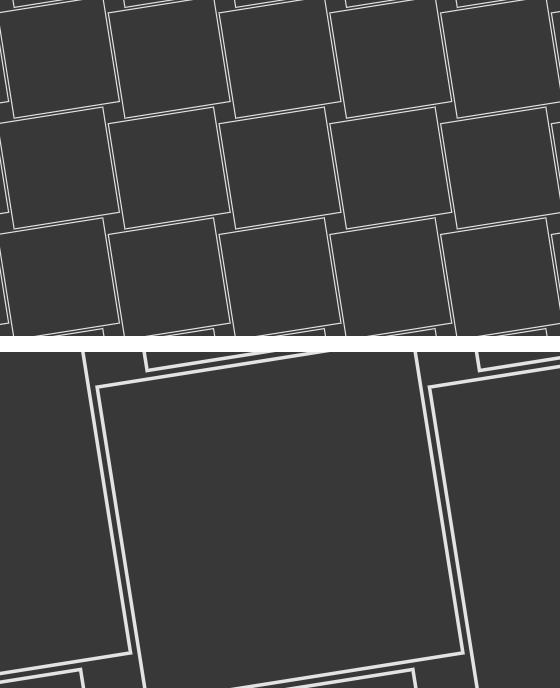
Top, the full canvas; bottom, a detail of the centre.
This pattern is drawn by a WebGL 1 fragment shader. Its source:

```glsl
precision highp float;

uniform vec2 u_resolution;

// Distance to the outline of a square with sharp corners
float squareOutline(vec2 p, float halfSide) {
  vec2 q = abs(p);
  return abs(max(q.x, q.y) - halfSide);
}

vec2 rotate(vec2 p, float angle) {
  float c = cos(angle);
  float s = sin(angle);
  return vec2(c * p.x + s * p.y, c * p.y - s * p.x);
}

void main() {
  // Grid centred on the canvas, one unit per cell
  float cellsPerHeight = 3.033;
  float pixel = cellsPerHeight / u_resolution.y;
  vec2 grid = (gl_FragCoord.xy - 0.5 * u_resolution) * pixel;
  vec2 local = fract(grid + 0.5) - 0.5;

  // Tilted corners reach into the neighbouring cells
  float dist = 1.0;
  for (int y = -1; y <= 1; y++) {
    for (int x = -1; x <= 1; x++) {
      vec2 fromCentre = local - vec2(float(x), float(y));
      dist = min(dist, squareOutline(rotate(fromCentre, radians(9.0)), 0.481));
    }
  }

  // Thin, smoothed line
  float line = clamp(0.5 + (0.0053 - dist) / pixel, 0.0, 1.0);
  gl_FragColor = vec4(mix(vec3(0.22), vec3(0.89), line), 1.0);
}
```
